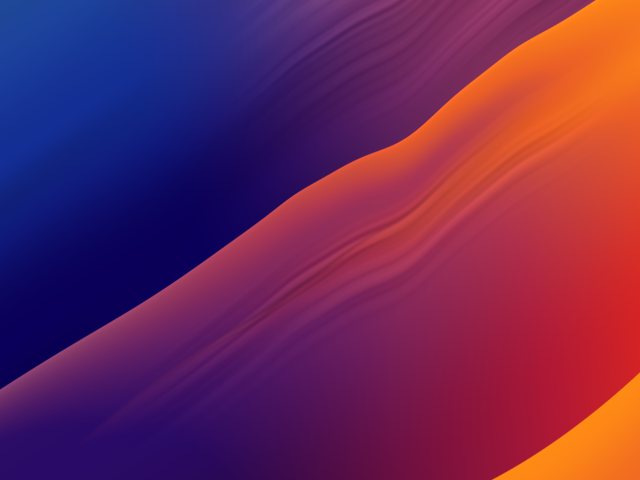
Reproduce this background procedurally as a Shadertoy shader.

```glsl
// Silky diagonal dunes: a blue to plum sky slope above a wavy ridge, a glowing
// violet to orange dune below it, and a gold dune in the lower right corner.
// Colour follows the depth under the ridge; stretched noise draws the strands.

// Sky slope colours
const vec3 NAVY  = vec3(0.04, 0.00, 0.35);
const vec3 BLUE  = vec3(0.07, 0.17, 0.55);
const vec3 STEEL = vec3(0.13, 0.30, 0.60);
const vec3 MAUVE = vec3(0.52, 0.19, 0.37);
// Dune colours from cool to hot
const vec3 VIOLET  = vec3(0.16, 0.04, 0.40);
const vec3 PLUM    = vec3(0.42, 0.13, 0.39);
const vec3 CRIMSON = vec3(0.68, 0.21, 0.32);
const vec3 ORANGE  = vec3(0.92, 0.37, 0.15);
const vec3 GOLD    = vec3(1.00, 0.54, 0.08);
const vec3 DUST    = vec3(0.62, 0.36, 0.46);
// Ridge line and strands
const float RIDGE_START = 0.189;
const float RIDGE_SLOPE = 0.871;
const float STRAND_DENSITY = 105.0;
const float STRAND_LENGTH = 3.5;
const float SKY_STRANDS = 0.16;
const float DUNE_STRANDS = 0.20;

float hash(vec2 p) {
    p = fract(p * vec2(0.1031, 0.1137));
    p += dot(p, p.yx + 33.33);
    return fract((p.x + p.y) * p.x * 17.0);
}

float noise(vec2 p) {
    vec2 i = floor(p), f = fract(p);
    f = f * f * (3.0 - 2.0 * f);
    return mix(mix(hash(i), hash(i + vec2(1, 0)), f.x),
               mix(hash(i + vec2(0, 1)), hash(i + vec2(1, 1)), f.x), f.y);
}

float bump(float x, float center, float width) {
    float t = (x - center) / width;
    return exp(-t * t);
}

float ridgeHeight(float x) {
    return RIDGE_START + RIDGE_SLOPE * x
         - 0.014 * bump(x, 0.25, 0.14) + 0.006 * bump(x, 0.46, 0.04)
         - 0.029 * bump(x, 0.635, 0.065) + 0.009 * bump(x, 0.81, 0.05);
}

float cornerHeight(float x) {
    float t = x - 0.768;
    return 0.7 * t + 1.15 * t * abs(t);
}

// Fine strands that run along the slope, centred on zero
float strands(float along, float across) {
    float sway = 0.018 * noise(vec2(along * 5.0, across * 7.0));
    float row = (across + sway) * STRAND_DENSITY;
    float fine = noise(vec2(along * STRAND_LENGTH, row));
    float broad = noise(vec2(along * STRAND_LENGTH + 9.0, row * 0.37));
    return 0.6 * fine + 0.4 * broad - 0.5;
}

vec3 heatColor(float h) {
    vec3 c = mix(VIOLET, PLUM, clamp(h, 0.0, 1.0));
    c = mix(c, CRIMSON, clamp(h - 1.0, 0.0, 1.0));
    c = mix(c, ORANGE, clamp(h - 2.0, 0.0, 1.0));
    return mix(c, GOLD, clamp(h - 3.0, 0.0, 1.0));
}

vec3 skySlope(vec2 uv, float above) {
    vec3 c = mix(NAVY, BLUE, smoothstep(0.10, 0.50, above));
    c = mix(c, STEEL, smoothstep(0.45, 0.90, above));
    c = mix(c, MAUVE, smoothstep(0.30, 0.82, uv.x + 0.25 * above));
    // Soft wide sheen, then fine strands towards the top right
    float across = above - 0.15 * uv.x;
    c *= 0.91 + 0.18 * noise(vec2(uv.x * 2.0, across * 13.0));
    float mask = smoothstep(0.33, 0.55, uv.x) * smoothstep(0.02, 0.22, above + 0.3 * (uv.x - 0.6));
    c += vec3(0.09, 0.07, 0.05) * mask * bump(above, 0.42, 0.13);
    return c + SKY_STRANDS * mask * strands(uv.x, across) * vec3(1.1, 0.8, 0.8);
}

vec3 dune(vec2 uv, float depth) {
    float x = uv.x;
    // Heat cools with depth, with a shaded valley and a lit inner fold
    float cooling = 1.0 - exp(-depth / 0.25);
    float heat = 1.0 + 3.1 * x - cooling * (2.9 - 1.3 * x);
    heat -= 0.45 * bump(depth, 0.10, 0.045) * bump(x, 0.68, 0.22);
    heat += 0.40 * bump(depth, 0.20, 0.06) * smoothstep(0.25, 0.65, x);
    float fold = depth - 0.185 - 0.014 * sin(x * 17.0) + 0.04 * (x - 0.4);
    heat += 0.28 * smoothstep(-0.008, 0.012, fold) * exp(-max(fold, 0.0) / 0.05)
          * (1.0 - smoothstep(0.45, 0.75, x));
    vec3 c = heatColor(heat);
    c *= mix(vec3(1.0), vec3(1.02, 0.45, 0.64), smoothstep(0.25, 0.75, depth));
    // Dusty light close to the cool end of the ridge
    c = mix(c, DUST, 0.5 * exp(-depth / 0.04) * (1.0 - smoothstep(0.1, 0.6, x)));
    // Strands and creases around the fold
    float band = smoothstep(0.09, 0.17, depth) * (1.0 - smoothstep(0.22, 0.38, depth));
    band *= smoothstep(0.15, 0.50, x) * (1.0 - smoothstep(0.75, 1.0, x));
    c += DUNE_STRANDS * band * strands(x, depth + 0.06 * x) * vec3(1.1, 0.7, 0.5);
    float crease = bump(fold, 0.0, 0.005) + 0.7 * bump(fold, 0.035 * x, 0.004);
    c *= 1.0 - 0.18 * crease * bump(x, 0.48, 0.15);
    return c * (1.0 + 0.12 * exp(-depth / 0.006));
}

void mainImage(out vec4 fragColor, in vec2 fragCoord) {
    vec2 uv = fragCoord / iResolution.xy;
    float edge = 1.0 / iResolution.y;
    float above = uv.y - ridgeHeight(uv.x);
    vec3 color = mix(dune(uv, max(-above, 0.0)), skySlope(uv, max(above, 0.0)),
                     smoothstep(-edge, edge, above));
    // Gold dune in the corner
    float inside = cornerHeight(uv.x) - uv.y;
    vec3 corner = mix(GOLD, ORANGE, 0.7 * smoothstep(0.0, 0.22, inside));
    color = mix(color, corner, smoothstep(-edge, edge, inside));
    fragColor = vec4(clamp(color, 0.0, 1.0), 1.0);
}
```
